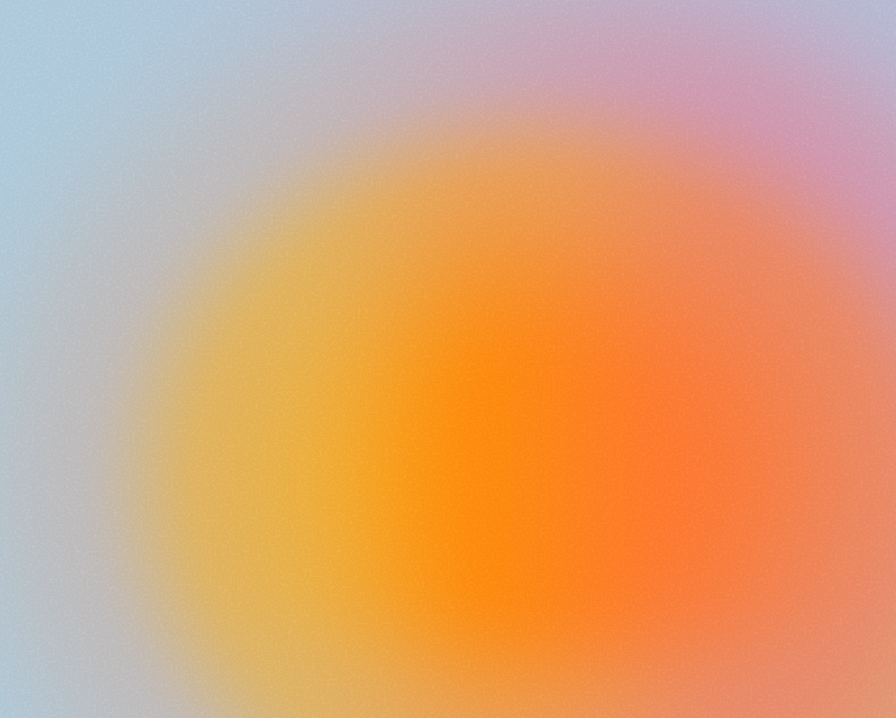
Write a WebGL 1 fragment shader that draws this background.

```glsl
precision highp float;
uniform vec2 u_resolution;

// Cool surround
const vec3 SKY = vec3(0.69, 0.795, 0.86);
const vec3 LAVENDER = vec3(0.72, 0.73, 0.83);
// Halo around the glow
const vec3 MAUVE = vec3(0.755, 0.735, 0.73);
const vec3 PINK = vec3(0.825, 0.595, 0.68);
const vec3 CLAY = vec3(0.88, 0.61, 0.47);
// Outer part of the glow
const vec3 STRAW = vec3(0.87, 0.71, 0.41);
const vec3 TAN = vec3(0.91, 0.63, 0.38);
const vec3 CORAL = vec3(0.91, 0.55, 0.43);
// Heart of the glow
const vec3 AMBER = vec3(0.965, 0.68, 0.15);
const vec3 ORANGE = vec3(0.996, 0.55, 0.055);
const vec3 VERMILION = vec3(0.996, 0.475, 0.195);

// Shape, in units of the canvas height
const vec2 GLOW_CENTER = vec2(0.757, 0.332);
const float GLOW_WIDTH = 0.57;
const float GLOW_RISE = 0.50;
const float GLOW_DROP = 0.52;
const float FLOOR_HEIGHT = 0.2;
const float FLOOR_FADE = 0.12;
const float GRAIN_DENSITY = 280.0;
const float GRAIN_STRENGTH = 0.035;

vec2 hash2(vec2 cell) {
  vec3 q = fract(cell.xyx * vec3(0.1031, 0.1030, 0.0973));
  q += dot(q, q.yzx + 33.33);
  return fract((q.xx + q.yz) * q.zy);
}

// Distance to the nearest scattered point
float cellular(vec2 p) {
  vec2 cell = floor(p);
  vec2 local = fract(p);
  float nearest = 2.0;
  for (int j = -1; j <= 1; j++) {
    for (int i = -1; i <= 1; i++) {
      vec2 offset = vec2(float(i), float(j));
      vec2 toPoint = offset + hash2(cell + offset) - local;
      nearest = min(nearest, dot(toPoint, toPoint));
    }
  }
  return sqrt(nearest);
}

// Elliptical radius, 1.0 near the rim of the glow
float glowRadius(vec2 p) {
  vec2 d = p - GLOW_CENTER;
  return length(d / vec2(GLOW_WIDTH, d.y > 0.0 ? GLOW_RISE : GLOW_DROP));
}

// Warm colours run from yellow on the left to red on the right
vec3 glowColor(vec2 p, float r) {
  vec3 heart = mix(AMBER, ORANGE, smoothstep(0.4, 0.7, p.x));
  heart = mix(heart, VERMILION, smoothstep(0.62, 0.98, p.x));
  vec3 rim = mix(STRAW, TAN, smoothstep(0.35, 0.75, p.x));
  rim = mix(rim, CORAL, smoothstep(0.7, 1.05, p.x));
  float nearFloor = 1.0 - smoothstep(0.0, FLOOR_HEIGHT, p.y);
  return mix(heart, rim, smoothstep(0.25, 1.0, r + FLOOR_FADE * nearFloor));
}

vec3 haloColor(vec2 p) {
  vec3 halo = mix(MAUVE, PINK, smoothstep(0.25, 1.1, p.x));
  float lowRight = smoothstep(0.4, 0.9, p.x) * (1.0 - smoothstep(0.1, 0.6, p.y));
  return mix(halo, CLAY, lowRight);
}

void main() {
  vec2 p = gl_FragCoord.xy / u_resolution.y;
  float r = glowRadius(p);

  // Layers from the heart outwards
  vec3 sky = mix(SKY, LAVENDER, smoothstep(0.0, 0.95, p.x));
  vec3 color = mix(glowColor(p, r), haloColor(p), smoothstep(0.82, 1.15, r));
  color = mix(color, sky, smoothstep(1.05, 1.6, r));

  // Fine grain
  color += GRAIN_STRENGTH * (cellular(p * GRAIN_DENSITY) - 0.48);
  gl_FragColor = vec4(clamp(color, 0.0, 1.0), 1.0);
}
```
